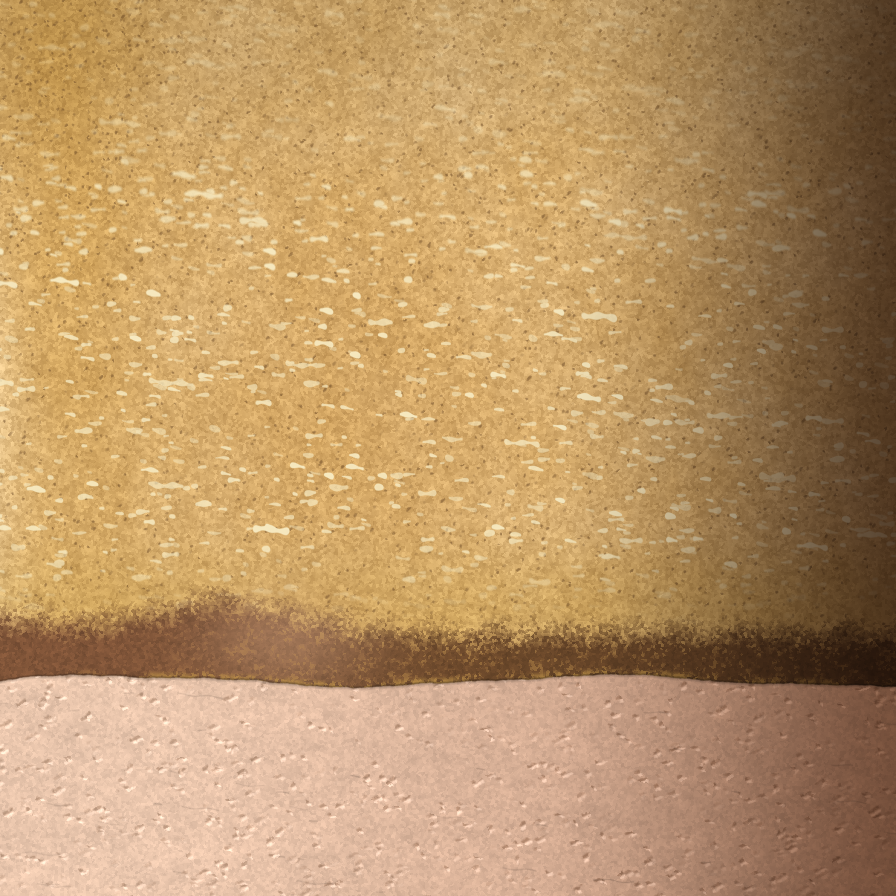
Write a Shadertoy shader that draws this texture.

```glsl
// Speckled ochre glaze with pale dashes, ending in a brown band above bare pink clay.

vec2 hash2(vec2 p) {
    vec3 q = fract(p.xyx * vec3(0.1031, 0.1030, 0.0973));
    q += dot(q, q.yzx + 33.33);
    return fract((q.xx + q.yz) * q.zy);
}

// Cellular noise: distance to the nearest point, and that point's random value
vec2 cellular(vec2 p) {
    vec2 nearest = vec2(9.0, 0.0);
    for (int k = 0; k < 9; k++) {
        vec2 id = floor(p) + vec2(k % 3 - 1, k / 3 - 1);
        float d = length(id + hash2(id + 60.0) - p);
        if (d < nearest.x) nearest = vec2(d, hash2(id + 191.0).x);
    }
    return nearest;
}

// Layered, turned sines for soft cloudy variation, roughly -1 to 1
float clouds(vec2 p) {
    float sum = 0.0, amp = 0.5;
    for (int i = 0; i < 5; i++) {
        sum += amp * sin(p.x + 1.7 * sin(p.y * 0.8 + float(i))) * cos(p.y + sin(p.x * 0.7));
        p = mat2(1.5, 1.2, -1.2, 1.5) * p + 2.3;
        amp *= 0.62;
    }
    return sum;
}

// Scattered horizontal dashes; chance is the share of filled cells
float dashes(vec2 uv, vec2 grid, float chance, vec2 size, float blur) {
    float mask = 0.0;
    for (int k = 0; k < 9; k++) {
        vec2 id = floor(uv * grid) + vec2(k % 3 - 1, k / 3 - 1);
        vec2 rnd = hash2(id + grid), look = hash2(id + grid.yx + 77.0);
        vec2 d = uv - (id + rnd) / grid;
        d.y += d.x * 0.08 + 0.001 * sin(d.x * 190.0 + rnd.x * 6.0);
        float halfLength = size.x * (0.2 + look.y * look.y);
        float thick = size.y * (0.7 + 0.5 * rnd.y + 0.35 * sin(d.x * 350.0 + rnd.y * 9.0));
        float dist = length(vec2(max(abs(d.x) - halfLength, 0.0), d.y)) - thick;
        float filled = step(look.x, chance) * (0.45 + 0.55 * rnd.x);
        mask = max(mask, filled * (1.0 - smoothstep(-blur, blur, dist)));
    }
    return mask;
}

vec3 glazeColor(vec2 uv, float grain, float blur) {
    float mottle = clouds(uv * vec2(17.0, 14.0));
    vec3 col = mix(vec3(0.83, 0.66, 0.40), vec3(0.87, 0.72, 0.49), 0.5 + 0.6 * mottle);

    // Broad golden and pale areas
    float gold = exp(-pow((uv.x - 0.07) / 0.10, 2.0)) * (0.55 + 0.45 * smoothstep(0.45, 1.0, uv.y));
    col = mix(col, vec3(0.79, 0.59, 0.26), 0.6 * gold);
    vec2 warm = uv - vec2(0.42, 0.56);
    col = mix(col, vec3(0.81, 0.61, 0.33), 0.4 * exp(-dot(warm, warm) * 22.0));
    col = mix(col, vec3(0.94, 0.81, 0.60), 0.65 * exp(-uv.x * 25.0) * smoothstep(0.95, 0.5, uv.y));
    col = mix(col, vec3(0.78, 0.62, 0.31), 0.4 * smoothstep(0.43, 0.31, uv.y));
    col *= 1.0 - 0.09 * smoothstep(0.74, 1.0, uv.y);

    // Grain, more golden where it is dark, and fine pinholes
    col *= 1.0 + grain * vec3(0.12, 0.15, 0.21);
    vec2 specks = cellular(uv * 190.0 + 0.6 * clouds(uv * 90.0));
    float upperLeft = smoothstep(0.4, 0.0, uv.x) * smoothstep(0.55, 1.0, uv.y);
    float pin = smoothstep(0.5, 0.1, specks.x) * smoothstep(0.86 - 0.25 * upperLeft, 1.0, specks.y);
    col = mix(col, vec3(0.40, 0.27, 0.14), 0.5 * pin);

    // Pale dashes, densest and sharpest across the middle
    float zone = smoothstep(0.29, 0.40, uv.y) * (1.0 - 0.65 * smoothstep(0.72, 0.92, uv.y));
    blur += 0.0015 * smoothstep(0.08, 0.3, abs(uv.y - 0.52));
    float pale = dashes(uv, vec2(13.0, 34.0), 0.16, vec2(0.021, 0.0029), blur);
    pale = max(pale, dashes(uv + 0.31, vec2(31.0, 60.0), 0.30, vec2(0.009, 0.0026), blur));
    pale = max(pale, 0.85 * dashes(uv + 0.67, vec2(52.0, 95.0), 0.28, vec2(0.006, 0.0017), blur));
    return mix(col, vec3(0.97, 0.92, 0.76), pale * zone);
}

vec3 clayColor(vec2 uv, float grain) {
    vec3 col = mix(vec3(0.92, 0.78, 0.68), vec3(0.83, 0.67, 0.57), smoothstep(0.1, 0.75, uv.x));
    col *= 1.0 + 0.03 * clouds(uv * vec2(12.0, 45.0)) + 0.085 * grain;

    // Small irregular pits and grooves lit from one side
    vec2 p = uv * vec2(85.0, 130.0) + 0.7 * clouds(uv * 80.0);
    vec2 pit = cellular(p), lit = cellular(p + vec2(-0.25, 0.35));
    float dent = smoothstep(0.45, 0.1, pit.x) * smoothstep(0.72, 1.0, pit.y);
    float rim = smoothstep(0.45, 0.1, lit.x) * smoothstep(0.72, 1.0, lit.y);
    col += 0.17 * (rim - dent);
    return col * (1.0 - 0.2 * dashes(uv + 0.17, vec2(14.0, 55.0), 0.2, vec2(0.02, 0.0005), 0.0014));
}

void mainImage(out vec4 fragColor, in vec2 fragCoord) {
    vec2 uv = fragCoord / iResolution.xy;
    float px = 1.0 / iResolution.y, x = uv.x;
    float grain = cellular(uv * 310.0).y + 0.5 * cellular(uv * 170.0 + 5.0).y - 0.75 + 0.4 * clouds(uv * 95.0);

    // Wavy lower edge of the glaze and grainy top of the brown band
    float edge = 0.240 + 0.006 * cos(x * 11.5 - 1.5) + 0.0015 * sin(x * 29.0) + 0.0015 * clouds(vec2(x * 75.0, 2.0));
    float bandTop = 0.288 + 0.020 * exp(-x * 9.0) + 0.034 * exp(-pow((x - 0.25) / 0.10, 2.0));
    float ragged = uv.y - bandTop + 0.006 * clouds(uv * 65.0) + 0.013 * grain;

    // Glaze, with the thin brown band showing beneath
    vec3 glaze = glazeColor(uv, grain, max(0.0009, 0.7 * px));
    vec3 brown = mix(vec3(0.50, 0.33, 0.22), vec3(0.43, 0.29, 0.17), smoothstep(0.1, 0.6, x));
    float haze = exp(-pow((x - 0.32) / 0.09, 2.0) - pow((uv.y - 0.29) / 0.06, 2.0));
    brown = mix(brown, vec3(0.64, 0.47, 0.37), 0.6 * haze) * (1.0 + 0.16 * grain);
    float flecks = smoothstep(0.2, 0.7, grain) * smoothstep(0.1, 0.35, x);
    brown = mix(brown, vec3(0.68, 0.51, 0.27), 0.5 * flecks);
    vec3 col = mix(brown, glaze, smoothstep(-0.016, 0.024, ragged));
    col = mix(col, vec3(0.76, 0.58, 0.42), 0.3 * haze);

    // Yellow bead along the rim, then bare clay with a thin contact shadow
    float above = uv.y - edge;
    float bead = smoothstep(0.009, 0.002, above) * smoothstep(-0.5, 0.5, clouds(vec2(x * 45.0, 7.0)) + grain);
    col = mix(col, vec3(0.74, 0.57, 0.28), 0.65 * bead * smoothstep(0.03, 0.2, x));
    col *= 1.0 - 0.3 * smoothstep(0.003, 0.0, above);
    vec3 clay = clayColor(uv, grain) * (1.0 - 0.2 * smoothstep(-0.004, 0.0, above));
    float glazed = smoothstep(-0.5 * px - 0.0005, 0.5 * px + 0.0005, above);
    col = mix(clay, col, glazed);

    // Curved side turning away from the light
    float turn = smoothstep(0.58, 1.07, x - 0.05 * (uv.y - 0.5));
    col *= 1.0 - turn * mix(vec3(0.46, 0.55, 0.61), vec3(0.67, 0.73, 0.76), glazed);
    fragColor = vec4(clamp(col, 0.0, 1.0), 1.0);
}
```
